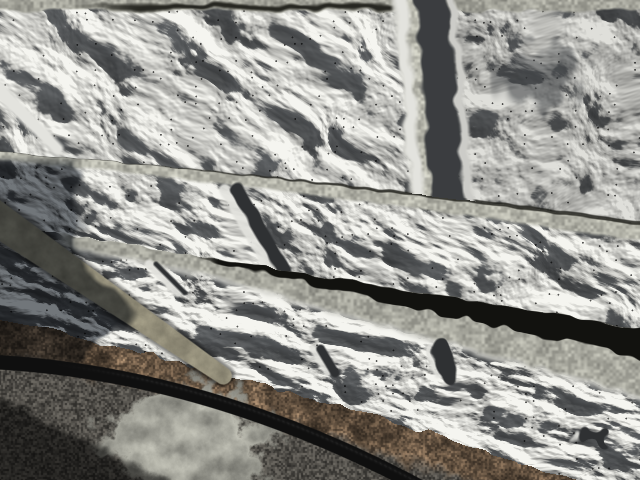
Give the GLSL for this texture, as a Shadertoy shader.

```glsl
#define LIGHT_DIR vec2(0.6, 0.8)
#define SHADOW_STEP 0.0055
#define SHADOW_SLOPE 0.022
#define RELIEF 4.2
#define PIT_SCALE 58.0
#define HOSE_RADIUS 0.015
#define PAINT vec3(0.89, 0.89, 0.87)
#define SHADE vec3(0.23, 0.24, 0.25)
#define LEDGE vec3(0.67, 0.67, 0.63)
#define GAP vec3(0.07, 0.07, 0.06)

float hash(vec2 p) {
  vec3 q = fract(p.xyx * 0.1031);
  q += dot(q, q.yzx + 33.33);
  return fract((q.x + q.y) * q.z);
}

float noise(vec2 p) {
  vec2 i = floor(p), f = fract(p);
  f = f * f * (3.0 - 2.0 * f);
  return mix(mix(hash(i), hash(i + vec2(1, 0)), f.x),
             mix(hash(i + vec2(0, 1)), hash(i + 1.0), f.x), f.y);
}

float fbm(vec2 p) {
  float sum = 0.0, amp = 0.5;
  for (int i = 0; i < 5; i++) {
    sum += amp * noise(p);
    p = mat2(1.6, 1.2, -1.2, 1.6) * p + 7.3;
    amp *= 0.48;
  }
  return sum;
}

// Coverage of a signed distance, negative inside
float fill(float d, float soft) {
  float w = max(soft, 0.8 / iResolution.y);
  return 1.0 - smoothstep(-w, w, d);
}

// Tapered capsule
float bar(vec2 p, vec2 a, vec2 b, float ra, float rb) {
  vec2 d = b - a;
  float t = clamp(dot(p - a, d) / dot(d, d), 0.0, 1.0);
  return length(p - a - d * t) - mix(ra, rb, t);
}

float relief(vec2 p, float angle, vec2 freq) {
  float c = cos(angle), s = sin(angle);
  return fbm(vec2(c * p.x + s * p.y, c * p.y - s * p.x) * freq + 0.7 * noise(p * 11.0));
}

// Painted split stone with slope light and short cast shadows
vec3 stone(vec2 p, float angle, vec2 freq) {
  float h = relief(p, angle, freq), blocker = 0.0, slope = 0.0;
  for (int i = 1; i <= 6; i++) {
    float t = float(i);
    float rise = relief(p + LIGHT_DIR * SHADOW_STEP * t, angle, freq) - h;
    if (i == 1) slope = rise;
    blocker = max(blocker, rise - SHADOW_SLOPE * t);
  }
  float lit = clamp(0.88 - RELIEF * slope + 0.3 * (h - 0.5), 0.45, 1.08);
  vec3 col = mix(PAINT * lit, SHADE * (0.7 + h), 0.85 * smoothstep(0.0, 0.075, blocker));
  vec2 g = p * PIT_SCALE, cell = floor(g);
  vec2 centre = 0.25 + 0.5 * vec2(hash(cell + 3.0), hash(cell + 9.0));
  float pit = step(0.86, hash(cell)) * fill(length(fract(g) - centre) - 0.11, 0.06);
  return col * (1.0 - 0.65 * pit);
}

// Dark groove with a bright lip on its left
void groove(inout vec3 col, vec2 p, vec2 a, vec2 b, float r, float lip) {
  col = mix(col, PAINT, 0.9 * fill(bar(p + vec2(r + lip, 0), a, b, lip, lip), 0.004));
  col = mix(col, SHADE * 0.8, fill(bar(p, a, b, r, r), 0.003));
}

// Asphalt, soil along the wall, and a pale spill
vec3 ground(vec2 p, float base) {
  float grain = noise(p * 240.0), clod = fbm(p * 32.0), rough = clod - 0.5;
  vec3 col = vec3(0.31, 0.3, 0.28) * (0.55 + 0.9 * grain);
  float soil = fill(base - 0.075 - p.y + 0.06 * rough, 0.015);
  col = mix(col, vec3(0.4, 0.33, 0.26) * (0.25 + 1.5 * clod * (0.5 + grain)), soil);
  float spill = length((p - vec2(0.39, 0.08)) / vec2(0.17, 0.115)) - 1.0;
  col = mix(col, LEDGE * (0.6 + 0.7 * clod), fill(spill + 1.1 * rough, 0.12));
  return col * (1.0 - 0.55 * fill(p.y - 0.17 + 0.5 * p.x + 0.03 * rough, 0.012));
}

void mainImage(out vec4 fragColor, in vec2 fragCoord) {
  vec2 p = fragCoord / iResolution.y;
  float x = p.x, y = p.y, wob = noise(p * 38.0) - 0.5;
  float upper = 0.684 - 0.085 * x - 0.02 * x * x + 0.005 * wob;
  float middle = 0.535 - 0.165 * x + 0.009 * wob;
  float gap = max(0.0, 0.064 * (x - 0.41)) + 0.003;
  float shelf = middle - gap - 0.015 - 0.05 * x;
  float base = 0.335 - 0.22 * x - 0.05 * x * x + 0.016 * wob;

  // Stone courses
  vec3 col;
  if (y < base) col = ground(p, base);
  else if (y < middle) col = stone(p, -0.28, vec2(13, 33));
  else if (y < upper) col = stone(p, -0.48, vec2(11, 24));
  else if (x < 0.9) col = stone(p, -0.62, vec2(9, 20));
  else col = stone(p, -0.3, vec2(12, 16)) * 0.91;
  float hollow = length((p - vec2(1.13, 0.835)) / vec2(0.075, 0.06)) - 1.0;
  col = mix(col, SHADE * 1.15, 0.6 * fill(hollow + wob, 0.3));

  // Smooth ledges and the shaded gap
  vec3 mortar = LEDGE * (0.82 + 0.3 * noise(p * 150.0) + 0.16 * wob);
  float below = fill(y - middle, 0.0);
  col = mix(col, mortar, below * fill(shelf - y, 0.008) * smoothstep(0.11, 0.15, x));
  col = mix(col, PAINT, 0.55 * smoothstep(0.12, 0.3, x) * fill(abs(y - shelf) - 0.006, 0.007));
  col = mix(col, mortar * 1.08, fill(y - upper, 0.0) * fill(upper - 0.016 - 0.016 * x - y, 0.005));
  float seam = 0.004 * smoothstep(0.1, 1.1, x);
  col = mix(col, GAP * 2.0, 0.85 * fill(abs(y - upper) - seam, 0.002));
  col = mix(col, GAP, below * fill(middle - gap - y + 0.008 * wob, 0.002) * smoothstep(0.4, 0.46, x));

  // Top ledge
  float rim = 0.978 + 0.012 * wob;
  col = mix(col, mortar, fill(rim - y, 0.004));
  float span = smoothstep(0.12, 0.3, x) * smoothstep(0.92, 0.86, x);
  col = mix(col, GAP * 2.2, span * fill(abs(y - rim - 0.008) - 0.005, 0.004));

  // Joints between stones
  if (y > upper) {
    float side = x - 0.985 + 0.087 * y - 0.016 * wob;
    col = mix(col, mortar * 1.08, fill(abs(side + 0.04) - 0.035, 0.006));
    col = mix(col, PAINT, fill(abs(side + 0.065) - 0.012, 0.008));
    col = mix(col, PAINT * 0.9, fill(abs(side - 0.044) - 0.009, 0.006));
    col = mix(col, SHADE, fill(abs(side) - 0.034, 0.005));
    col = mix(col, PAINT, fill(bar(p, vec2(-0.01, 0.82), vec2(0.12, 0.69), 0.016, 0.012), 0.006));
  } else if (y > middle) {
    groove(col, p + 0.006 * wob, vec2(0.495, 0.605), vec2(0.592, 0.435), 0.014, 0.012);
  }
  groove(col, p, vec2(0.325, 0.45), vec2(0.385, 0.39), 0.005, 0.009);
  groove(col, p, vec2(0.668, 0.273), vec2(0.698, 0.223), 0.009, 0.007);
  groove(col, p + 0.012 * wob, vec2(0.918, 0.275), vec2(0.935, 0.215), 0.018, 0.006);
  groove(col, p + 0.03 * wob, vec2(1.225, 0.095), vec2(1.255, 0.08), 0.018, 0.005);

  // Diagonal cement strip
  float strip = bar(p, vec2(-0.02, 0.553), vec2(0.465, 0.217), 0.036, 0.018);
  col *= 1.0 - 0.45 * fill(strip - 0.006, 0.006);
  col = mix(col, vec3(0.58, 0.56, 0.48) * (0.8 + 0.4 * fbm(p * 45.0)), fill(strip, 0.002));

  // Broad shadow at the left
  float edge = 0.165 + 0.11 * exp(-pow(abs(y - 0.35) / 0.065, 2.0)) + 0.03 * wob;
  float shadow = fill(x - edge, 0.012) * fill(y - 0.665, 0.015) * smoothstep(0.235, 0.25, y);
  col *= mix(vec3(1), vec3(0.46, 0.48, 0.51), shadow);

  // Ribbed hose
  float bend = 0.06 + 0.54 * x;
  float across = (y - 0.245 + 0.06 * x + 0.27 * x * x) / sqrt(1.0 + bend * bend);
  float gloss = fill(abs(across - 0.006), 0.006) * smoothstep(0.1, 0.35, x);
  vec3 rubber = vec3(0.06) + gloss * (0.09 + 0.04 * sin(x * 620.0));
  col = mix(col, rubber, fill(abs(across) - HOSE_RADIUS, 0.001));

  fragColor = vec4(clamp(col, 0.0, 1.0), 1.0);
}
```
